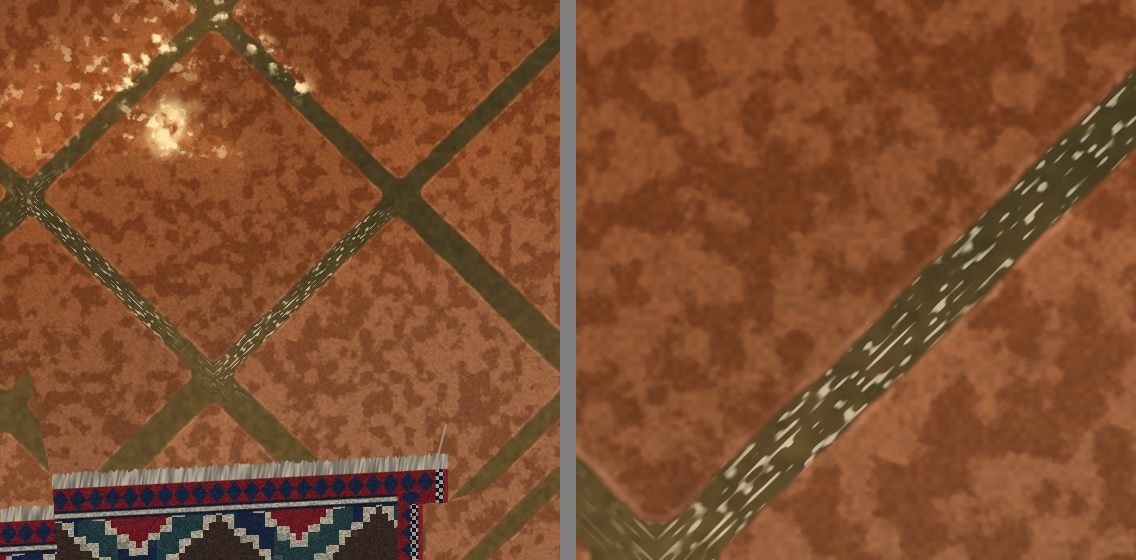
Left: the whole. Right: its middle third, enlarged.
This texture is drawn by a Shadertoy shader. Its source:

```glsl
// Glossy terracotta floor tiles laid diagonally, with a woven rug along the bottom edge.
// Tiles are rounded boxes in a skewed lattice, mottled by layered value noise;
// the rug is built from fringe, diamond border and stepped zigzag bands.

const vec3 CLAY = vec3(.6, .335, .175), RUST = vec3(.455, .215, .095);
const vec3 DUSTY = vec3(.6, .385, .255), DUSTY_RUST = vec3(.45, .255, .15);
const vec3 GROUT = vec3(.285, .235, .125), PALE_GROUT = vec3(.385, .3, .165);
const vec3 SHINE = vec3(1, .89, .66), IVORY = vec3(.64, .6, .53);
const vec3 RED = vec3(.41, .1, .125), NAVY = vec3(.1, .135, .23);
const vec3 TEAL = vec3(.13, .22, .23), BROWN = vec3(.2, .15, .13);
const float SIDE = .467;

float hash(vec2 p) {
  vec3 h = fract(p.xyx * .1031);
  h += dot(h, h.yzx + 33.33);
  return fract((h.x + h.y) * h.z);
}

float noise(vec2 p) {
  vec2 i = floor(p), f = fract(p);
  f = f * f * (3. - 2. * f);
  return mix(mix(hash(i), hash(i + vec2(1, 0)), f.x),
             mix(hash(i + vec2(0, 1)), hash(i + 1.), f.x), f.y);
}

float fbm(vec2 p) {
  float sum = 0., amp = .533;
  for (int i = 0; i < 4; i++) {
    sum += amp * noise(p);
    p = mat2(1.6, 1.2, -1.2, 1.6) * p + 7.3;
    amp *= .5;
  }
  return sum;
}

float segment(vec2 p, vec2 a, vec2 b) {
  vec2 d = b - a;
  return length(p - a - d * clamp(dot(p - a, d) / dot(d, d), 0., 1.));
}

float glow(vec2 p, vec2 a, vec2 b, float radius) {
  float d = segment(p, a, b) / radius;
  return exp(-d * d);
}

float rise(float x, float edge, float soft) {
  return smoothstep(edge - soft, edge + soft, x);
}

float band(float x, float lo, float hi, float soft) {
  return rise(x, lo, soft) - rise(x, hi, soft);
}

// Every unit cell of the lattice is one tile
vec2 lattice(vec2 uv) {
  vec2 p = (uv - vec2(.381, .65)) / vec2(.333, .326);
  return .5 * vec2(p.x + p.y, p.y - p.x) + .5;
}

// Signed distance to a rounded tile, positive in the grout
float tileDistance(vec2 cell) {
  vec2 inset = mix(vec2(.017), vec2(.026), step(floor(cell.yx), vec2(-1)));
  vec2 q = (abs(fract(cell) - .5) - .5) * SIDE + inset + .018;
  return length(max(q, 0.)) + min(max(q.x, q.y), 0.) - .018;
}

vec3 floorColor(vec2 uv, float px) {
  // Displaced patches at the left and lower right
  vec2 p = uv;
  if (uv.x < .052 + .2 * max(.34 - uv.y, 0.) && uv.y < .36) p += vec2(.371, .052);
  if (uv.x > .76 && uv.y < .3 * uv.x - .134) p.y += .128;
  vec2 cell = lattice(p);
  float d = tileDistance(cell) + .006 * (fbm(uv * 38.) - .5);

  // Clay: broad tone, rusty blotches, fine grain, pale rim
  float low = smoothstep(.75, .2, uv.y + .25 * (.5 - uv.x));
  float blotch = smoothstep(.43, .64, fbm(uv * 52.) + .25 * (fbm(uv * 7.) - .5));
  vec3 clay = mix(mix(CLAY, DUSTY, low), mix(RUST, DUSTY_RUST, low), .8 * blotch);
  clay *= .83 + .16 * hash(floor(cell) + 9.) + .16 * noise(uv * 260.);
  clay *= 1. - .14 * smoothstep(.72, 1., uv.y);
  clay += .09 * band(d, -.005, -.001, .002) * noise(uv * 60.);

  // Grout with wet streaks along each joint
  vec3 grout = mix(GROUT, PALE_GROUT, smoothstep(.62, .28, uv.y));
  grout *= .82 + .36 * fbm(uv * 90.);
  float wet = glow(uv, vec2(.08, .62), vec2(.25, .42), .06)
            + glow(uv, vec2(.42, .36), vec2(.65, .59), .05);
  vec2 joint = abs(fract(cell) - .5);
  vec2 grain = joint.x > joint.y ? cell.yx : cell;
  grout += .45 * wet * smoothstep(.64, .9, noise(grain * vec2(50, 190)));
  vec3 col = mix(clay, grout, rise(d, 0., .0015 + px));

  // Lamp reflections broken up by the uneven glaze
  float lamp = glow(uv, vec2(.295, .755), vec2(.305, .79), .032);
  float streak = glow(uv, vec2(.41, .975), vec2(.54, .84), .018)
               + glow(uv, vec2(.19, .83), vec2(.28, .92), .027);
  float halo = glow(uv, vec2(.05, .79), vec2(.36, .97), .1)
             + glow(uv, vec2(.25, .76), vec2(.39, .74), .04);
  float ripple = fbm(uv * 58. + 3.);
  float glint = lamp * smoothstep(.25, .55, ripple) + streak * smoothstep(.47, .7, ripple)
              + .6 * halo * smoothstep(.62, .76, ripple);
  col += vec3(.1, .06, .025) * (halo + lamp);
  return mix(col, SHINE, min(glint, 1.));
}

vec3 diamonds(vec2 p, float soft) {
  p.x = (fract(p.x / 3.1) - .5) * 3.1;
  return mix(NAVY, RED, rise(abs(p.x) + .8 * abs(p.y), 1.5, soft));
}

// Rug in hundredths of the canvas: x right, y down from the fringe
vec3 rugColor(vec2 r, float edge, float soft) {
  vec3 col = diamonds(r - vec2(0, 5.1), soft);

  // Stepped zigzag field
  vec2 s = (floor(r / vec2(1.1, 1.3)) + .5) * vec2(1.1, 1.3);
  float t = abs(fract((s.x - 24.7) / 28.6 + .5) - .5) * 28.6;
  float vee = t + 1.1 * s.y - 15.6, peak = 24.9 - t - 1.1 * s.y;
  vec3 ground = mix(NAVY, TEAL, step(.5, hash(floor(r.xx / 7.))));
  vec3 field = vee < 0. ? RED : peak < 0. ? BROWN : ground;
  float tooth = 1.1 * mod(floor(r.x / 1.1), 2.);
  float zigzag = max(band(vee, 0., 1.6 + tooth, .1), band(peak, 0., 1.2 + tooth, .1));
  col = mix(col, mix(field, IVORY, zigzag), rise(r.y, 8.6, soft));
  col = mix(col, NAVY * .8, band(r.y, 7., 8.8, soft));
  col = mix(col, IVORY, band(r.y, 7.5, 8.3, soft));

  // Right border, checked selvage and fringe strands
  vec3 border = diamonds(vec2(r.y, r.x - 73.4), soft);
  col = mix(col, border, rise(r.x, 71., soft) * step(6.8, r.y));
  float check = mod(floor(r.x / .7) + floor(r.y / .7), 2.);
  col = mix(col, mix(NAVY * .6, IVORY, check), band(r.x, edge - 2.2, edge - .8, soft));
  col = mix(col, RED * 1.2, rise(r.x, edge - .7, soft));
  col *= .72 + .5 * noise(r * vec2(4, 5));
  float strand = noise(vec2(r.x * 3.2 + .5 * r.y, r.y * .35));
  return mix(IVORY * (.62 + .55 * strand), col, rise(r.y, 3., .15));
}

void mainImage(out vec4 fragColor, in vec2 fragCoord) {
  vec2 uv = fragCoord / iResolution.xy;
  float px = 1. / iResolution.y, soft = 100. * px;
  vec3 col = floorColor(uv, px);

  // Tilted rug, its left strip set lower
  vec2 r = vec2(100. * uv.x, 15.13 - 100. * uv.y + 5.2 * uv.x);
  r.y -= 5.4 * step(r.x, 9.2 + .07 * r.y);
  float edge = r.y < 9. ? 80. : 75.5;
  float inside = rise(r.y, .7 * noise(vec2(r.x * 3., 2)), soft) * rise(-r.x, -edge, soft);
  col = mix(col, rugColor(r, edge, soft), inside);

  // Loose thread at the corner
  float thread = segment(uv, vec2(.779, .175), vec2(.796, .24));
  col = mix(col, IVORY, .8 * smoothstep(.001 + px, .001, thread));
  fragColor = vec4(clamp(col, 0., 1.), 1);
}
```
